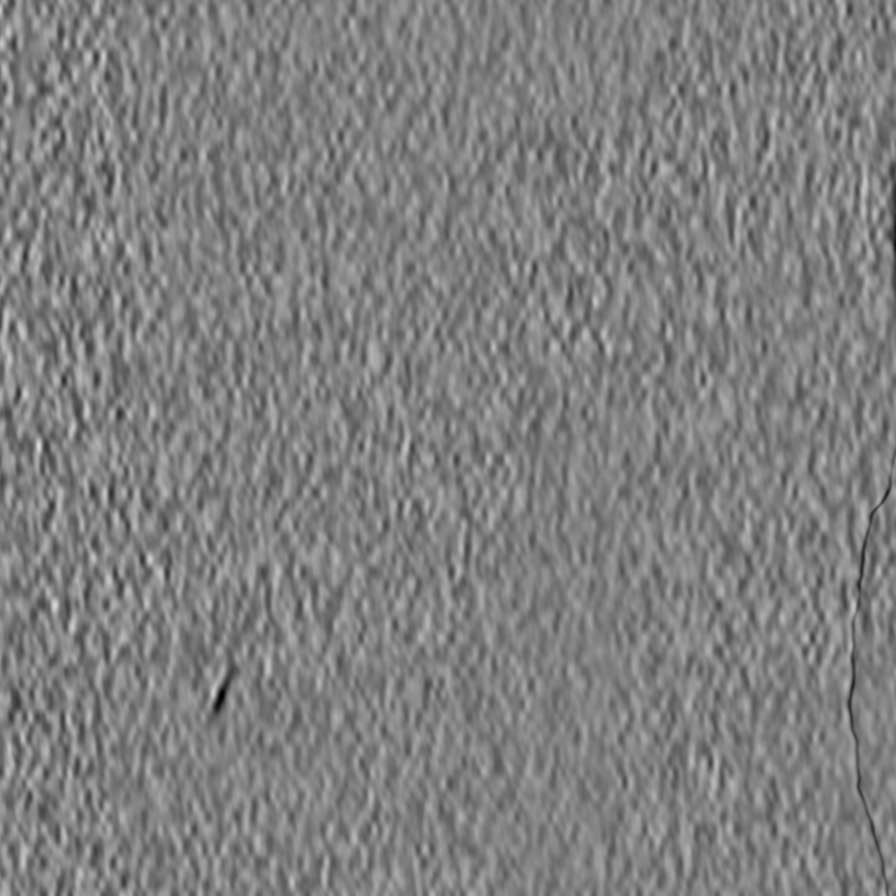
This texture is drawn by a WebGL 1 fragment shader. Its source:

```glsl
precision highp float;
// Flat grey stone-like surface with fine, upright, softly embossed grains.
// Two stretched value-noise layers make the grain, rougher toward the left;
// a curved hairline crack, small pits and a pale seam are laid over it.

uniform vec2 u_resolution;

const float BASE_GREY = 0.502;
const float GRAIN_STRENGTH = 0.38;
const vec2 COARSE_GRAIN = vec2(0.0072, 0.0180);  // cell width and height
const vec2 FINE_GRAIN = vec2(0.0052, 0.0125);
const float COARSE_WEIGHT = 0.60;
const float FINE_WEIGHT = 0.50;
const float COARSE_SLANT = 0.10;
const float FINE_SLANT = -0.12;
const float EMBOSS_OFFSET = 0.0080;
const float EMBOSS_WEIGHT = 0.45;
const float LEFT_ROUGHNESS = 0.42;
const float PATCH_ROUGHNESS = 0.50;
const float PATCH_SIZE = 0.16;
const float CRACK_WIDTH = 0.0024;
const float CRACK_DEPTH = 0.24;
const vec2 PIT_CENTER = vec2(0.248, 0.224);
const vec2 PIT_RADIUS = vec2(0.0055, 0.026);
const float PIT_SLANT = 0.38;
const float PIT_DEPTH = 0.42;
const vec2 EDGE_PIT_CENTER = vec2(1.001, 0.750);
const vec2 EDGE_PIT_RADIUS = vec2(0.0060, 0.075);
const vec2 SEAM_CENTER = vec2(0.967, 0.770);
const vec2 SEAM_RADIUS = vec2(0.0038, 0.090);

float hash(vec2 cell) {
  return fract(sin(dot(cell, vec2(127.1, 311.7))) * 43758.5453);
}

// Smooth value noise centred on zero
float noise(vec2 p) {
  vec2 cell = floor(p);
  vec2 f = fract(p);
  f = f * f * (3.0 - 2.0 * f);
  float low = mix(hash(cell), hash(cell + vec2(1.0, 0.0)), f.x);
  float high = mix(hash(cell + vec2(0.0, 1.0)), hash(cell + 1.0), f.x);
  return mix(low, high, f.y) - 0.5;
}

// Two grain sizes leaning opposite ways
float grain(vec2 p) {
  vec2 coarse = vec2(p.x - COARSE_SLANT * p.y, p.y) / COARSE_GRAIN;
  vec2 fine = vec2(p.x - FINE_SLANT * p.y, p.y) / FINE_GRAIN;
  return COARSE_WEIGHT * noise(coarse + 17.0) + FINE_WEIGHT * noise(fine + 71.0);
}

float blob(vec2 offset, vec2 radius) {
  vec2 q = offset / radius;
  return exp(-dot(q, q));
}

// Dark curved hairline with a faint pale rim
float crack(vec2 p) {
  float bend = p.y - 0.24;
  float path = 0.951 + 0.80 * bend * bend
             + 0.009 * noise(vec2(p.y * 24.0, 3.0))
             + 0.004 * noise(vec2(p.y * 75.0, 9.0));
  float d = (p.x - path) / CRACK_WIDTH;
  float depth = CRACK_DEPTH * (1.0 + 0.6 * noise(vec2(p.y * 40.0, 5.0)));
  float rim = 0.06 * exp(-(d + 2.6) * (d + 2.6) * 0.5);
  return rim - depth * exp(-d * d);
}

// Slanted main pit with a lit left lip, and a long pit on the right edge
float pits(vec2 p) {
  vec2 d = p - PIT_CENTER;
  d.x -= PIT_SLANT * d.y;
  float lip = 0.20 * blob(d + vec2(0.011, -0.004), PIT_RADIUS * 0.8);
  float hollow = PIT_DEPTH * blob(d, PIT_RADIUS);
  float edge = 0.40 * blob(p - EDGE_PIT_CENTER, EDGE_PIT_RADIUS);
  return lip - hollow - edge;
}

void main() {
  vec2 p = gl_FragCoord.xy / u_resolution;

  // Embossed grain
  float relief = grain(p) - EMBOSS_WEIGHT * grain(p - vec2(EMBOSS_OFFSET, 0.0));

  // Uneven roughness
  float leftSide = 1.0 - smoothstep(0.03, 0.25, p.x);
  float roughness = 0.95 + LEFT_ROUGHNESS * leftSide
                  + PATCH_ROUGHNESS * noise(p / PATCH_SIZE + 31.0);

  float grey = BASE_GREY + GRAIN_STRENGTH * roughness * relief;

  // Flaws
  float seamBreaks = 0.7 + 0.8 * noise(vec2(p.y * 60.0, 13.0));
  grey += 0.13 * seamBreaks * blob(p - SEAM_CENTER, SEAM_RADIUS);
  grey += crack(p) + pits(p);

  gl_FragColor = vec4(vec3(clamp(grey, 0.0, 1.0)), 1.0);
}
```
